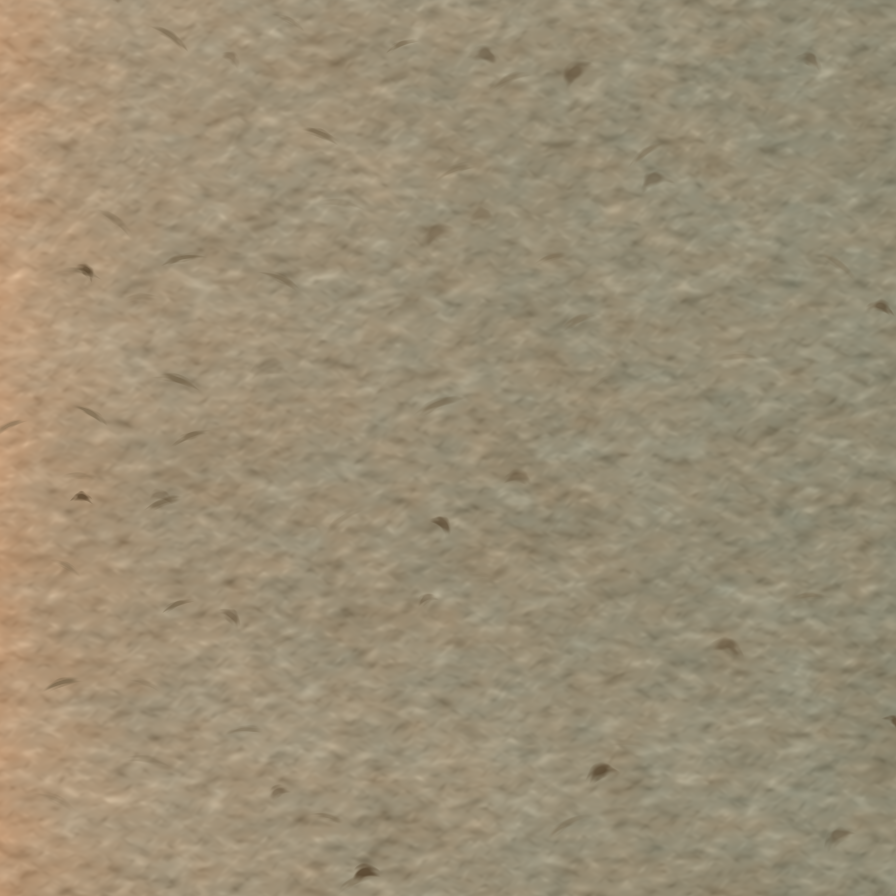
Reproduce this texture procedurally as a Shadertoy shader.

```glsl
const vec3 LEFT_BEIGE = vec3(0.645, 0.580, 0.480);
const vec3 RIGHT_OLIVE = vec3(0.562, 0.538, 0.450);
const vec3 EDGE_GLOW = vec3(0.110, 0.030, -0.005);
const vec3 SPECK_BROWN = vec3(0.300, 0.225, 0.135);
const vec3 HAIR_BROWN = vec3(0.430, 0.365, 0.265);
const vec3 TINT_AXIS = vec3(0.022, -0.006, -0.020);

const float GLOW_WIDTH = 0.075;
const float COARSE_CELLS = 52.0;
const float FINE_CELLS = 100.0;
const float COARSE_CONTRAST = 0.060;
const float FINE_CONTRAST = 0.034;
const float CLOUD_CONTRAST = 0.050;
const float FIBRE_TILT = 0.12;
const float FIBRE_SPREAD = 1.7;
const float SPECK_CELLS = 8.0;
const float SPECK_SHARE = 0.36;
const float HAIR_CELLS = 16.0;
const float HAIR_SHARE = 0.24;

float hash(vec2 p) {
    return fract(sin(dot(p, vec2(127.1, 311.7))) * 43758.5453);
}

vec2 hash2(vec2 p) {
    return vec2(hash(p), hash(p + 47.3));
}

vec2 rotate(vec2 p, float angle) {
    float c = cos(angle), s = sin(angle);
    return vec2(c * p.x + s * p.y, c * p.y - s * p.x);
}

float valueNoise(vec2 p) {
    vec2 i = floor(p), f = fract(p);
    f = f * f * (3.0 - 2.0 * f);
    float low = mix(hash(i), hash(i + vec2(1, 0)), f.x);
    float high = mix(hash(i + vec2(0, 1)), hash(i + vec2(1, 1)), f.x);
    return mix(low, high, f.y);
}

float clouds(vec2 p) {
    float sum = 0.0, weight = 0.5;
    for (int i = 0; i < 3; i++) {
        sum += weight * (valueNoise(p) - 0.5);
        p = p * 2.1 + 13.7;
        weight *= 0.5;
    }
    return sum;
}

// Sum of short soft strokes, light and dark, with scattered directions
float fibres(vec2 p) {
    vec2 cell = floor(p);
    float sum = 0.0;
    for (int y = -1; y <= 1; y++)
    for (int x = -1; x <= 1; x++)
    for (int k = 0; k < 2; k++) {
        vec2 id = cell + vec2(x, y) + float(k) * 211.0;
        vec2 centre = cell + vec2(x, y) + hash2(id);
        float angle = FIBRE_TILT + FIBRE_SPREAD * (hash(id + 19.1) - 0.5);
        vec2 q = rotate(p - centre, angle);
        q.y += 0.35 * q.x * q.x * (hash(id + 5.7) - 0.5);
        float tone = 2.0 * hash(id + 83.9) - 1.0;
        sum += tone * exp(-dot(q * q, vec2(3.5, 17.0)));
    }
    return sum;
}

// Sparse dark marks: strength of the strongest one at this point
float marks(vec2 p, float share, vec2 halfSize, float seed) {
    vec2 cell = floor(p);
    float strongest = 0.0;
    for (int y = -1; y <= 1; y++)
    for (int x = -1; x <= 1; x++) {
        vec2 id = cell + vec2(x, y) + seed;
        if (hash(id) > share) continue;
        vec2 centre = cell + vec2(x, y) + hash2(id + 7.9);
        vec2 q = rotate(p - centre, 1.5 * (hash(id + 31.3) - 0.5));
        q /= halfSize * mix(0.65, 1.25, hash(id + 61.7));
        q.y += 0.6 * q.x * q.x - 0.3;
        float radius = length(q) + 0.6 * (valueNoise(q * 1.7 + id) - 0.5);
        float strength = mix(0.25, 1.0, pow(hash(id + 97.1), 1.8));
        strongest = max(strongest, strength * (1.0 - smoothstep(0.35, 1.35, radius)));
    }
    return strongest;
}

void mainImage(out vec4 fragColor, in vec2 fragCoord) {
    vec2 uv = fragCoord / iResolution.xy;
    vec2 p = fragCoord / iResolution.y;

    // Uneven light: warm left edge, cooler right, faint shadow at lower left
    vec3 color = mix(LEFT_BEIGE, RIGHT_OLIVE, smoothstep(-0.1, 1.1, uv.x));
    color += EDGE_GLOW * exp(-uv.x / GLOW_WIDTH);
    vec2 shade = (uv - vec2(0.22, 0.38)) / vec2(0.25, 0.13);
    color -= 0.025 * exp(-dot(shade, shade));
    color += CLOUD_CONTRAST * clouds(p * vec2(7.0, 10.0));

    // Matted fibres
    vec2 bent = p + 0.006 * vec2(clouds(p * 18.0), clouds(p * 18.0 + 40.0));
    float grain = COARSE_CONTRAST * fibres(bent * COARSE_CELLS * vec2(0.85, 1.1));
    grain += FINE_CONTRAST * fibres(bent * FINE_CELLS + 300.0);
    color += grain * vec3(1.0, 1.0, 0.96);

    // Blotches of pink and green tint
    color += TINT_AXIS * 2.0 * clouds(p * vec2(26.0, 38.0) + 70.0);

    // Hairs and specks, stronger toward the left
    float hair = marks(p * HAIR_CELLS, HAIR_SHARE, vec2(0.30, 0.065), 150.0);
    float speck = marks(p * SPECK_CELLS, SPECK_SHARE, vec2(0.105, 0.055), 20.0);
    color = mix(color, HAIR_BROWN, hair * mix(0.75, 0.45, uv.x));
    color = mix(color, SPECK_BROWN, speck * mix(0.95, 0.70, uv.x));

    fragColor = vec4(clamp(color, 0.0, 1.0), 1.0);
}
```
